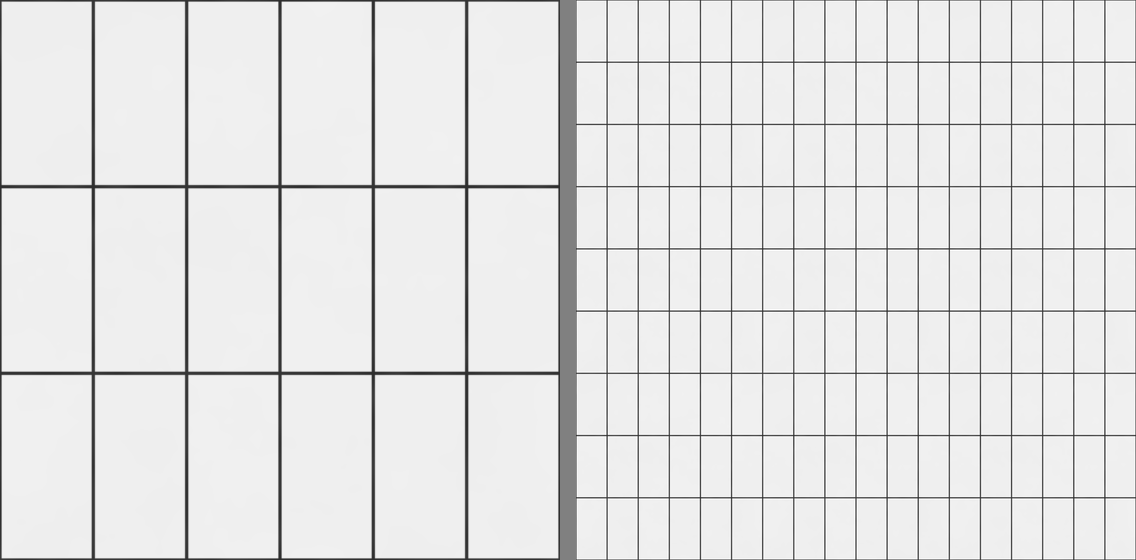
Left: one tile. Right: repeated 3 by 3.
This pattern is drawn by a WebGL 2 fragment shader. Its source:

```glsl
#version 300 es
precision highp float;
// Stacked upright white tiles, six across and three down, with thin dark grout.

uniform vec2 u_resolution;
out vec4 fragColor;

// Sine-free hash to 0..1
float hash(vec2 p) {
    vec3 q = fract(vec3(p.xyx) * 0.1031);
    q += dot(q, q.yzx + 33.33);
    return fract((q.x + q.y) * q.z);
}

// Value noise that wraps after a whole number of cells
float wrapNoise(vec2 uv, float period, float seed) {
    vec2 p = uv * period;
    vec2 cell = floor(p);
    vec2 f = fract(p);
    f = f * f * (3.0 - 2.0 * f);
    vec2 a = mod(cell, period) + seed;
    vec2 b = mod(cell + 1.0, period) + seed;
    return mix(mix(hash(a), hash(vec2(b.x, a.y)), f.x),
               mix(hash(vec2(a.x, b.y)), hash(b), f.x), f.y);
}

// Layered wrapping noise, roughly 0..1
float cloud(vec2 uv) {
    float sum = 0.0;
    float weight = 0.5;
    float period = 7.0;
    for (int i = 0; i < 4; i++) {
        sum += weight * wrapNoise(uv, period, 17.0 * float(i + 1));
        period *= 2.0;
        weight *= 0.5;
    }
    return sum / 0.9375;
}

void main() {
    vec2 uv = gl_FragCoord.xy / u_resolution;
    vec2 count = vec2(6.0, 3.0);
    vec2 grid = uv * count;
    vec2 tile = mod(floor(grid), count);

    // Distance to the nearest joint, in canvas units
    vec2 joint = (0.5 - abs(fract(grid) - 0.5)) / count;

    // Glaze: faint mottling and a slight tone shift per tile
    float glaze = 0.938 + 0.014 * (cloud(uv) - 0.5)
                + 0.005 * (hash(tile + 61.0) - 0.5);

    // Grout: soft-edged lines with a little tonal wear
    float grout = 0.175 + 0.05 * wrapNoise(uv, 24.0, 101.0);
    vec2 soft = max(vec2(0.0017), 0.6 / u_resolution);
    vec2 face = smoothstep(0.0029 - soft, 0.0029 + soft, joint);

    fragColor = vec4(vec3(mix(grout, glaze, face.x * face.y)), 1.0);
}
```
